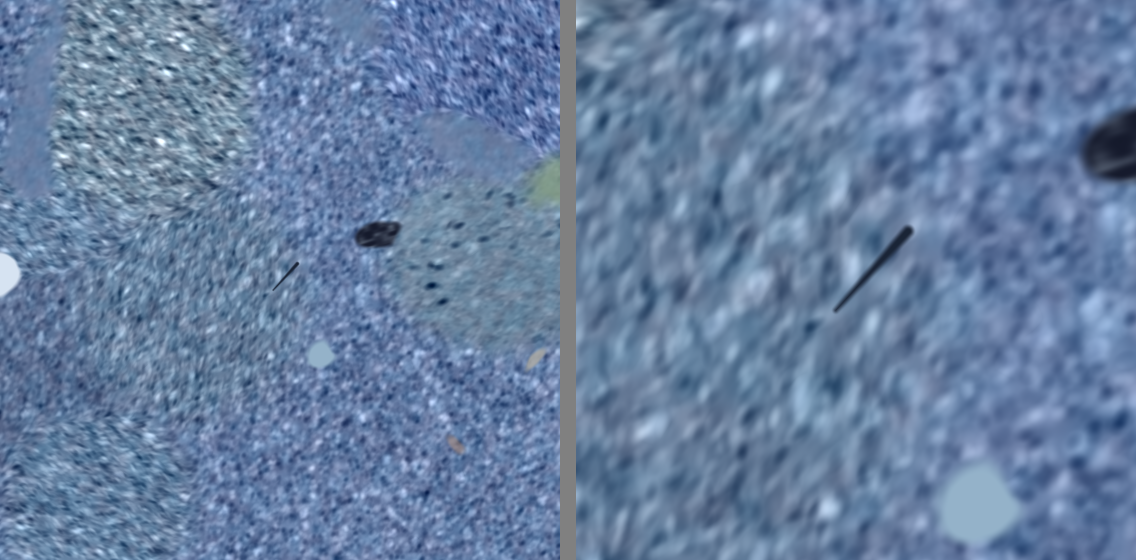
Left: the whole. Right: its middle third, enlarged.
This texture is drawn by a WebGL 2 fragment shader. Its source:

```glsl
#version 300 es
precision highp float;
// Draws a bluish stony ground of fine directional grains, with smooth veils and a few inclusions.
uniform vec2 u_resolution;
out vec4 fragColor;

struct Style {
    vec3 tint;
    float angle;     // grain direction in radians
    float stretch;   // grain length over width
    float contrast;  // strength of the fine grain
    float marks;     // strength of sparse dark marks
};

vec3 hash3(vec2 cell, float seed) {
    vec3 q = fract(vec3(cell.xyx + seed * 17.3) * vec3(0.1031, 0.1030, 0.0973));
    q += dot(q, q.yxz + 33.33);
    return fract((q.xxy + q.yxx) * q.zyx);
}

float valueNoise(vec2 p, float seed) {
    vec2 i = floor(p), f = fract(p);
    f = f * f * (3.0 - 2.0 * f);
    float low = mix(hash3(i, seed).x, hash3(i + vec2(1, 0), seed).x, f.x);
    float high = mix(hash3(i + vec2(0, 1), seed).x, hash3(i + 1.0, seed).x, f.x);
    return mix(low, high, f.y) * 2.0 - 1.0;
}

float cloud(vec2 p, float seed) {
    float sum = 0.0, amp = 0.55;
    for (int i = 0; i < 3; i++) {
        sum += amp * valueNoise(p, seed + float(i));
        p *= 2.1;
        amp *= 0.5;
    }
    return sum;
}

vec2 rotate(vec2 v, float a) {
    return vec2(cos(a) * v.x + sin(a) * v.y, cos(a) * v.y - sin(a) * v.x);
}

// Sum of signed oval spots; a higher rarity leaves fewer strong ones
float grains(vec2 p, float angle, float stretch, float size, float rarity, float seed) {
    vec2 base = floor(p);
    vec2 radii = size * vec2(sqrt(stretch), inversesqrt(stretch));
    radii.x = min(radii.x, 1.0);
    float sum = 0.0;
    for (int k = 0; k < 18; k++) {
        vec2 cell = base + vec2(k % 3, (k / 3) % 3) - 1.0;
        vec3 h = hash3(cell, seed + float(k / 9) * 5.0);
        vec2 d = rotate(p - cell - h.xy, angle + (h.x - h.y) * 0.7) / radii;
        float falloff = max(1.0 - dot(d, d), 0.0);
        float level = h.z * 2.0 - 1.0;
        sum += sign(level) * pow(abs(level), rarity) * falloff * falloff;
    }
    return sum;
}

float ellipse(vec2 p, vec2 centre, vec2 radii, float angle, float soft) {
    float d = length(rotate(p - centre, angle) / radii);
    return 1.0 - smoothstep(1.0 - soft, 1.0 + soft, d);
}

// Line whose width grows from a to b
float taper(vec2 p, vec2 a, vec2 b, float widthA, float widthB, float soft) {
    vec2 ab = b - a;
    float t = clamp(dot(p - a, ab) / dot(ab, ab), 0.0, 1.0);
    return 1.0 - smoothstep(-soft, soft, length(p - a - ab * t) - mix(widthA, widthB, t));
}

Style blend(Style a, Style b, float t) {
    return Style(mix(a.tint, b.tint, t), mix(a.angle, b.angle, t), mix(a.stretch, b.stretch, t),
                 mix(a.contrast, b.contrast, t), mix(a.marks, b.marks, t));
}

// Regions of differing grain, laid over one another
Style groundStyle(vec2 p) {
    vec2 q = p + 0.035 * vec2(cloud(p * 7.0, 1.0), cloud(p * 7.0, 8.0));
    Style s = Style(vec3(0.385, 0.48, 0.64), 0.9, 1.3, 0.18, 0.05);
    Style dusk = Style(vec3(0.335, 0.42, 0.56), 1.0, 1.4, 0.15, 0.05);
    Style slanted = Style(vec3(0.39, 0.49, 0.605), 1.1, 2.1, 0.18, 0.05);
    Style sandy = Style(vec3(0.46, 0.55, 0.63), -0.35, 2.3, 0.24, 0.22);
    Style ripple = Style(vec3(0.385, 0.495, 0.62), -0.35, 2.4, 0.20, 0.05);
    Style azure = Style(vec3(0.365, 0.46, 0.655), -1.0, 2.0, 0.21, 0.10);
    Style pitted = Style(vec3(0.43, 0.53, 0.625), 0.4, 1.9, 0.08, 0.36);
    Style veil = Style(vec3(0.405, 0.505, 0.65), 0.9, 1.4, 0.035, 0.0);
    s = blend(s, dusk, ellipse(q, vec2(0.07, 0.36), vec2(0.22, 0.22), 0.0, 0.4));
    s = blend(s, slanted, ellipse(q, vec2(0.34, 0.46), vec2(0.20, 0.21), 0.0, 0.25));
    s = blend(s, ripple, ellipse(q, vec2(0.18, 0.11), vec2(0.17, 0.16), 0.0, 0.2));
    s = blend(s, ripple, ellipse(q, vec2(0.10, 0.63), vec2(0.14, 0.12), 0.0, 0.2));
    s = blend(s, sandy, ellipse(q, vec2(0.25, 0.84), vec2(0.19, 0.23), 0.3, 0.2));
    s = blend(s, azure, ellipse(q, vec2(0.90, 0.90), vec2(0.23, 0.20), -0.3, 0.15));
    s = blend(s, pitted, ellipse(q, vec2(0.88, 0.53), vec2(0.20, 0.16), -0.2, 0.2));
    s = blend(s, veil, taper(q, vec2(0.085, 1.02), vec2(0.06, 0.70), 0.005, 0.045, 0.015));
    s = blend(s, veil, ellipse(q, vec2(0.84, 0.74), vec2(0.11, 0.045), -0.45, 0.3));
    return blend(s, veil, ellipse(q, vec2(0.64, 0.97), vec2(0.06, 0.035), -0.6, 0.5));
}

vec3 ground(vec2 p) {
    Style s = groundStyle(p);
    float coarse = grains(p * 60.0, s.angle, s.stretch, 0.66, 1.0, 1.0);
    float fine = grains(p * 97.0, s.angle, s.stretch, 0.66, 1.0, 3.0);
    float sparse = grains(p * 40.0, s.angle, s.stretch, 0.48, 5.0, 9.0);
    vec3 colour = s.tint + 0.045 * cloud(p * 9.0, 20.0);
    colour += vec3(-0.02, 0.01, 0.015) * valueNoise(p * 55.0, 31.0);
    colour += s.contrast * (0.75 * coarse + 0.6 * fine) * vec3(1.0, 0.98, 0.92);
    colour += 1.5 * s.contrast * max(sparse, 0.0);
    return colour + s.marks * min(sparse, 0.0) * vec3(1.0, 1.0, 0.9);
}

// Single stones, chips and stains resting on the ground
vec3 inclusions(vec3 colour, vec2 p) {
    vec2 q = p + 0.006 * vec2(valueNoise(p * 45.0, 41.0), valueNoise(p * 45.0, 47.0));
    float streak = 0.5 + 0.5 * valueNoise(rotate(p, 0.3) * vec2(70.0, 160.0), 53.0);
    vec3 stone = mix(vec3(0.08, 0.10, 0.17), vec3(0.32, 0.36, 0.43), streak * streak);
    colour = mix(colour, vec3(0.52, 0.62, 0.50), 0.75 * ellipse(q, vec2(1.0, 0.68), vec2(0.06, 0.04), 0.5, 0.5));
    colour = mix(colour, stone, ellipse(q, vec2(0.675, 0.58), vec2(0.038, 0.025), 0.25, 0.2));
    colour = mix(colour, vec3(0.84, 0.89, 0.95), ellipse(q, vec2(0.0, 0.51), vec2(0.035, 0.038), 0.0, 0.12));
    colour = mix(colour, vec3(0.58, 0.70, 0.79), ellipse(q, vec2(0.573, 0.366), vec2(0.025, 0.021), 0.4, 0.25));
    colour = mix(colour, vec3(0.60, 0.52, 0.50), 0.7 * ellipse(q, vec2(0.81, 0.21), vec2(0.02, 0.009), -0.8, 0.5));
    colour = mix(colour, vec3(0.68, 0.67, 0.64), 0.8 * ellipse(q, vec2(0.955, 0.36), vec2(0.025, 0.01), 0.8, 0.4));
    return mix(colour, vec3(0.10, 0.14, 0.21), taper(p, vec2(0.488, 0.482), vec2(0.531, 0.529), 0.001, 0.003, 0.002));
}

void main() {
    vec2 p = gl_FragCoord.xy / u_resolution;
    fragColor = vec4(clamp(inclusions(ground(p), p), 0.0, 1.0), 1.0);
}
```
